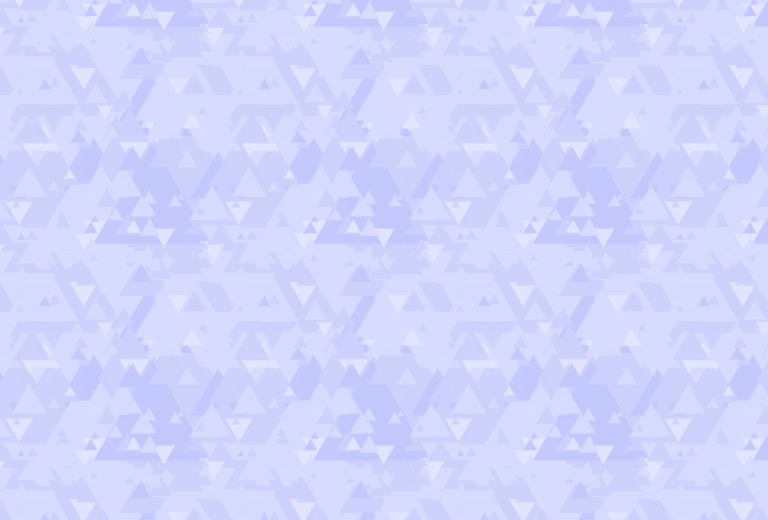
This background is drawn by a WebGL 2 fragment shader. Its source:

```glsl
#version 300 es
precision highp float;
// Pale periwinkle mosaic of overlapping triangles in a repeating, seamless tile.
// One loop paints wrapped shapes from large to small: broad facets, flat bars,
// a dark peak, bright inverted chips, then medium and tiny triangles.

uniform vec2 u_resolution;
out vec4 fragColor;

const vec3 DEEP = vec3(0.76, 0.78, 0.99);
const vec3 MID = vec3(0.80, 0.82, 0.99);
const vec3 LIGHT = vec3(0.84, 0.86, 1.00);
const vec3 BRIGHT = vec3(0.89, 0.90, 0.99);

vec3 hash3(float n) {
    return fract(sin(n * vec3(12.99, 78.23, 37.72) + vec3(1.3, 4.1, 2.7)) * 43758.5);
}

// Equilateral triangle pointing up, sized by its inradius
float triangle(vec2 p, float inradius) {
    return max(abs(p.x) * 0.866 + p.y * 0.5, -p.y) - inradius;
}

float bar(vec2 p, vec2 halfSize) {
    vec2 d = abs(p) - halfSize;
    return max(d.x, d.y);
}

vec3 palette(float tone) {
    if (tone < 0.06) return DEEP;
    if (tone < 0.45) return MID;
    return tone < 0.97 ? LIGHT : BRIGHT;
}

void main() {
    vec2 period = vec2(0.4225, 0.4173);
    vec2 tile = (gl_FragCoord.xy / u_resolution.y - vec2(0.504, 0.5)) / period;
    float pixel = 1.0 / (u_resolution.y * period.y);
    vec3 color = LIGHT;

    for (int i = 0; i < 156; i++) {
        float n = float(i);
        vec3 rnd = hash3(n + 1.0);
        vec3 extra = hash3(n + 211.0);

        // Evenly spread centres with jitter, wrapped around the tile
        vec2 center = fract(n * vec2(0.7549, 0.5698) + 0.25 * rnd.xy);
        if (i >= 34 && i < 41) center.y = 0.16 * (rnd.y - 0.5);
        if (i == 41) center = vec2(0.5, 0.23);
        vec2 p = fract(tile - center + 0.5) - 0.5;

        float d;
        vec3 ink = palette(rnd.z);
        if (i < 34) {
            // Broad facets, paler towards the tile's edges
            vec2 wave = cos(6.2832 * center);
            ink = palette(clamp(rnd.z + 0.1 * wave.x + 0.16 * wave.y, 0.0, 0.96));
            d = triangle(p, mix(0.065, 0.13, extra.x));
        } else if (i < 41) {
            // Flat bars along the pale seam
            ink = rnd.z < 0.3 ? MID : LIGHT;
            d = bar(p, vec2(mix(0.08, 0.2, extra.x), mix(0.008, 0.025, extra.y)));
        } else if (i == 41) {
            // Dark peak
            ink = DEEP;
            d = triangle(p, 0.155);
        } else if (i < 54) {
            // Bright inverted chips
            ink = BRIGHT;
            d = triangle(vec2(p.x, -p.y), mix(0.022, 0.042, extra.x));
        } else if (i < 102) {
            d = triangle(p, mix(0.026, 0.055, extra.x * extra.x));
        } else {
            d = triangle(p, mix(0.008, 0.021, extra.x));
        }

        float cover = clamp(0.5 - d / (1.3 * pixel), 0.0, 1.0);
        color = mix(color, ink, 0.92 * cover);
    }

    fragColor = vec4(color, 1.0);
}
```
